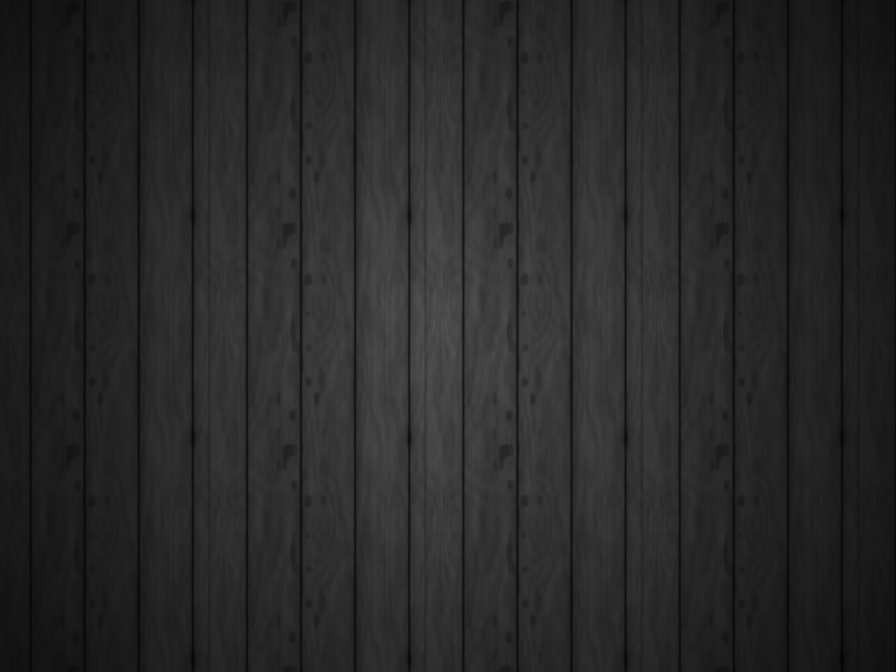
This texture is drawn by a Shadertoy shader. Its source:

```glsl
// Dark vertical wooden planks with fine grain, lit by a soft central glow.

// Layout, in units of the canvas height
const float PLANK_WIDTH  = 0.0805;
const float FIRST_SEAM   = 0.0455;
const float TILE_HEIGHT  = 0.33;   // the grain repeats vertically
const float PLANK_KINDS  = 4.0;    // and every four planks
const float KNOT_HEIGHT  = 0.349;
const float SEAM_HALF    = 0.0017;
const float SHADE_REACH  = 0.0055;

// Light and tone
const float GLOW_PEAK    = 0.292;
const float GLOW_FALLOFF = 0.275;
const float GLOW_ROUND   = 0.06;
const float DARKEST      = 0.045;
const vec2  GLOW_STRETCH = vec2(1.03, 0.93);
const vec4  PLANK_TONES  = vec4(0.97, 0.96, 1.0, 1.05);
const float FINE_GRAIN   = 0.25;
const float BROAD_GRAIN  = 0.16;
const float RING_GRAIN   = 0.07;
const float FLECK_DEPTH  = 0.30;

float hash(vec2 cell, float seed) {
    vec3 h = fract(vec3(cell, seed) * vec3(0.1031, 0.1030, 0.0973));
    h += dot(h, h.yzx + 33.33);
    return fract((h.x + h.y) * h.z);
}

// Value noise that wraps vertically after a whole number of rows
float wrapNoise(vec2 q, float rows, float seed) {
    vec2 cell = floor(q);
    vec2 f = fract(q);
    f = f * f * (3.0 - 2.0 * f);
    float low = mod(cell.y, rows);
    float high = mod(cell.y + 1.0, rows);
    float bottom = mix(hash(vec2(cell.x, low), seed),
                       hash(vec2(cell.x + 1.0, low), seed), f.x);
    float top = mix(hash(vec2(cell.x, high), seed),
                    hash(vec2(cell.x + 1.0, high), seed), f.x);
    return mix(bottom, top, f.y);
}

// Noise over one plank: w.x crosses the board, w.y runs along one tile
float boardNoise(vec2 w, vec2 cells, float seed) {
    return wrapNoise(w * cells + vec2(40.0, 0.0), cells.y, seed);
}

float woodGrain(vec2 w, float kind) {
    float seed = kind * 17.0 + 3.0;

    // Slight waviness bends the fibres
    float bend = boardNoise(w, vec2(2.0, 4.0), seed) - 0.5;
    vec2 bent = w + vec2(bend * 0.22, 0.0);

    // Long streaks from broad to hair-thin
    float broad = boardNoise(bent, vec2(5.0, 3.0), seed + 1.0) - 0.5;
    float fine = 0.0;
    float weight = 0.5;
    vec2 cells = vec2(11.0, 9.0);
    for (int i = 0; i < 3; i++) {
        fine += weight * (boardNoise(bent, cells, seed + 2.0 + float(i)) - 0.5);
        cells *= vec2(1.6, 2.0);
        weight *= 0.75;
    }

    // Arched growth rings
    float arch = boardNoise(w, vec2(2.5, 3.0), seed + 6.0);
    float rings = sin(6.28318 * (w.x * 3.0 + arch * 5.0));

    return 1.0 + BROAD_GRAIN * broad + FINE_GRAIN * fine
               + RING_GRAIN * 0.5 * rings;
}

// Small dark scars beside the seam shared by the first two kinds of plank
float fleckMask(vec2 w, float kind) {
    float center = kind < 0.5 ? 0.76 : 0.2;
    float band = exp(-pow((w.x - center) / 0.22, 2.0)) * step(kind, 1.5);
    float n = boardNoise(w, vec2(7.0, 13.0), kind + 71.0);
    return band * smoothstep(0.62, 0.85, n);
}

void mainImage(out vec4 fragColor, in vec2 fragCoord) {
    vec2 p = fragCoord / iResolution.y;
    vec2 middle = 0.5 * iResolution.xy / iResolution.y;
    float pixel = 1.0 / iResolution.y;

    // Plank and tile coordinates
    float across = (p.x - FIRST_SEAM) / PLANK_WIDTH;
    float kind = mod(floor(across), PLANK_KINDS);
    vec2 w = vec2(fract(across), p.y / TILE_HEIGHT);
    float tone = PLANK_TONES[int(kind + 0.5)];

    float wood = tone * woodGrain(w, kind);
    wood *= 1.0 - FLECK_DEPTH * fleckMask(w, kind);

    // Thin crack along one kind of plank
    float crack = abs(w.x - 0.3) * PLANK_WIDTH;
    wood *= 1.0 - 0.16 * step(2.5, kind) * (1.0 - smoothstep(0.0, 0.002 + pixel, crack));

    // Seams: a dark groove with soft shade on both sides
    float nearest = floor(across + 0.5);
    float side = (across - nearest) * PLANK_WIDTH;
    float groove = 1.0 - smoothstep(SEAM_HALF - pixel, SEAM_HALF + pixel, abs(side));
    float shade = exp(-abs(side) / SHADE_REACH);
    wood *= (1.0 - 0.22 * shade) * (1.0 - 0.55 * groove);

    // Knots that interrupt every fourth seam
    float rise = (fract((p.y - KNOT_HEIGHT) / TILE_HEIGHT + 0.5) - 0.5) * TILE_HEIGHT;
    float onKnotSeam = step(2.5, mod(nearest, PLANK_KINDS));
    float knot = exp(-dot(vec2(side / 0.005, rise / 0.014), vec2(side / 0.005, rise / 0.014)));
    wood *= 1.0 - 0.5 * onKnotSeam * knot;

    // Central glow fading towards the corners
    float reach = length(vec3((p - middle) * GLOW_STRETCH, GLOW_ROUND));
    float light = max(GLOW_PEAK - GLOW_FALLOFF * reach, DARKEST);

    fragColor = vec4(vec3(light * wood), 1.0);
}
```
